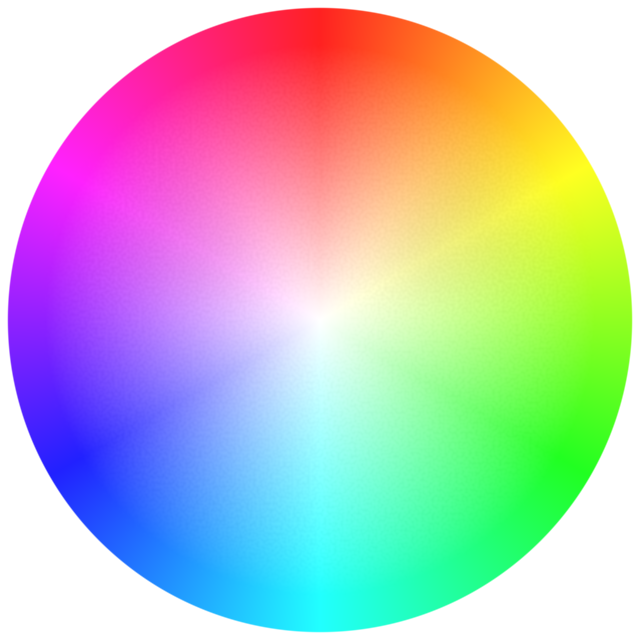
Write a WebGL 1 fragment shader that draws this background.

```glsl
precision highp float;

// A hue wheel on white: hue turns clockwise from red at the top,
// saturation grows from the white centre and levels off near the rim.
// A fine gradient-noise grain gives the disc a dithered surface.

#define CENTER vec2(0.5, 0.5)
#define RADIUS 0.4877
#define MAX_SATURATION 0.87
#define SATURATION_SLOPE 0.99
#define DIP_DEPTH 0.06
#define DIP_WIDTH 0.09
#define GRAIN_CELLS 190.0
#define GRAIN_AMOUNT 0.025

uniform vec2 u_resolution;

const float TAU = 6.283185;

// Fully saturated colour for a hue in turns
vec3 hueColor(float hue) {
  vec3 wave = abs(fract(hue + vec3(0.0, 2.0, 1.0) / 3.0) * 6.0 - 3.0);
  return clamp(wave - 1.0, 0.0, 1.0);
}

// Random unit vector for a lattice point
vec2 latticeGradient(vec2 cell) {
  vec3 p = fract(vec3(cell.xyx) * vec3(0.1031, 0.103, 0.0973));
  p += dot(p, p.yzx + 33.33);
  float angle = TAU * fract((p.x + p.y) * p.z);
  return vec2(cos(angle), sin(angle));
}

float gradientNoise(vec2 p) {
  vec2 cell = floor(p);
  vec2 f = p - cell;
  vec2 blend = f * f * f * (f * (f * 6.0 - 15.0) + 10.0);
  float a = dot(latticeGradient(cell), f);
  float b = dot(latticeGradient(cell + vec2(1.0, 0.0)), f - vec2(1.0, 0.0));
  float c = dot(latticeGradient(cell + vec2(0.0, 1.0)), f - vec2(0.0, 1.0));
  float d = dot(latticeGradient(cell + 1.0), f - 1.0);
  return mix(mix(a, b, blend.x), mix(c, d, blend.x), blend.y);
}

// Slight darkening halfway out along the yellow and magenta spokes
float spokeDip(float hue, float radius) {
  float fromRed = abs(fract(hue + 0.5) - 0.5);
  float spoke = 1.0 - smoothstep(0.0, DIP_WIDTH, abs(fromRed - 1.0 / 6.0));
  float along = smoothstep(0.1, 0.45, radius) * (1.0 - smoothstep(0.55, 0.95, radius));
  return DIP_DEPTH * spoke * along;
}

void main() {
  float side = min(u_resolution.x, u_resolution.y);
  vec2 uv = (gl_FragCoord.xy - 0.5 * u_resolution) / side + 0.5;
  vec2 offset = uv - CENTER;
  float dist = length(offset);
  float radius = dist / RADIUS;

  // Polar coordinates become hue and saturation
  float hue = fract(atan(offset.x, offset.y + 1e-6) / TAU);
  float saturation = min(radius * SATURATION_SLOPE, MAX_SATURATION);
  vec3 wheel = mix(vec3(1.0), hueColor(hue), saturation);
  wheel *= 1.0 - spokeDip(hue, radius);

  // Grain fades out at the white centre and the saturated rim
  float grainMask = smoothstep(0.0, 0.2, radius) * (1.0 - smoothstep(0.7, 0.95, radius));
  wheel += GRAIN_AMOUNT * grainMask * gradientNoise(uv * GRAIN_CELLS);

  // Smooth disc edge over the white ground
  float pixel = 1.0 / side;
  float disc = 1.0 - smoothstep(-pixel, pixel, dist - RADIUS);
  gl_FragColor = vec4(mix(vec3(1.0), clamp(wheel, 0.0, 1.0), disc), 1.0);
}
```
